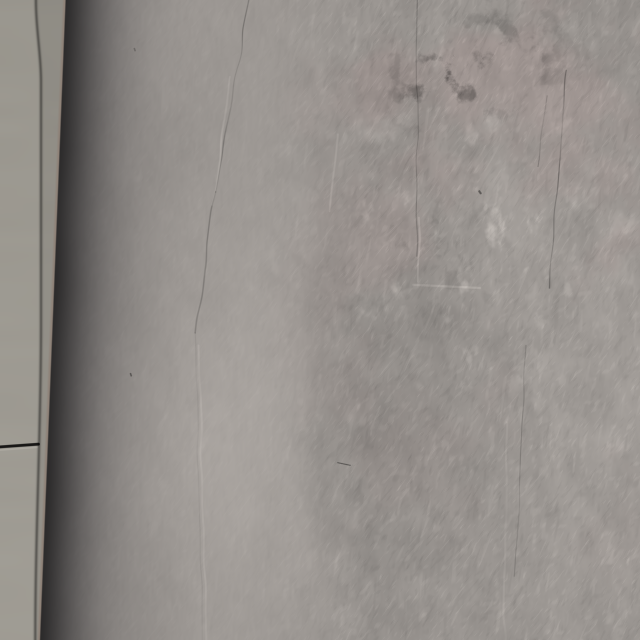
Give the GLSL for this texture, as a WebGL 1 fragment shader.

```glsl
precision highp float;
// Worn grey plaster wall beside a pale panel that throws a soft dark shadow.
// Layered value noise gives blotches and brushed grain; distance-based strokes
// draw the cracks and scuffs, and a falloff from the slanted edge the shadow.
uniform vec2 u_resolution;

float hash(vec2 p) {
  return fract(sin(dot(p, vec2(127.1, 311.7))) * 43758.5453);
}

float noise(vec2 p) {
  vec2 i = floor(p), f = fract(p);
  f = f * f * (3.0 - 2.0 * f);
  return mix(mix(hash(i), hash(i + vec2(1.0, 0.0)), f.x),
             mix(hash(i + vec2(0.0, 1.0)), hash(i + vec2(1.0, 1.0)), f.x), f.y);
}

float fbm(vec2 p) {
  float sum = 0.0, amp = 0.5;
  for (int i = 0; i < 5; i++) {
    sum += amp * noise(p);
    p = mat2(1.6, 1.2, -1.2, 1.6) * p + 7.3;
    amp *= 0.5;
  }
  return sum;
}

// Soft line from a to b, w is its half width
float stroke(vec2 p, vec2 a, vec2 b, float w) {
  vec2 ab = b - a;
  float t = clamp(dot(p - a, ab) / dot(ab, ab), 0.0, 1.0);
  float soft = max(0.0012, 0.7 / u_resolution.y);
  return 1.0 - smoothstep(w - soft, w + soft, length(p - a - ab * t));
}

float blob(vec2 p, vec2 centre, vec2 size) {
  vec2 q = (p - centre) / size;
  return exp(-dot(q, q));
}

// Short slanted brush marks: positive are light, negative dark
float bristles(vec2 p) {
  float marks = 0.0;
  for (int i = 0; i < 3; i++) {
    float k = float(i);
    vec2 q = p + 0.012 * vec2(noise(p * 9.0 + k), noise(p * 9.0 + 5.0 + k));
    q.x -= q.y * (0.15 + 0.3 * k);
    float n = noise(q * vec2(150.0, 48.0) * (1.0 + 0.35 * k) + 31.0 * k);
    marks += smoothstep(0.72, 0.98, n) - 0.7 * smoothstep(0.28, 0.03, n);
  }
  return marks;
}

vec3 plaster(vec2 p) {
  float rough = smoothstep(0.38, 0.6, p.x + 0.08 * (fbm(p * 6.0) - 0.5));
  // Broad light and dark areas
  float tone = 0.603 + 0.075 * (fbm(p * vec2(5.0, 3.0)) - 0.5);
  tone += 0.052 * blob(p, vec2(0.38, 0.27), vec2(0.13, 0.33));
  tone += 0.022 * blob(p, vec2(0.93, 0.3), vec2(0.14, 0.4));
  float patchEdge = smoothstep(0.47, 0.5, p.x + 0.02 * (noise(p * 14.0) - 0.5));
  tone -= 0.035 * patchEdge * blob(p, vec2(0.56, 0.44), vec2(0.2, 0.25));
  // Grain
  tone += 0.06 * (fbm(p * vec2(38.0, 26.0)) - 0.5) * (0.4 + rough);
  tone += 0.028 * bristles(p) * (0.3 + 0.7 * rough);
  tone += 0.012 * (noise(p * vec2(260.0, 60.0)) - 0.5);

  // Stains and pits, thickest near the upper right
  float stain = smoothstep(0.54, 0.72, fbm(p * 34.0 + 3.0));
  float dirt = blob(p, vec2(0.69, 0.87), vec2(0.07, 0.06))
             + 0.45 * blob(p, vec2(0.8, 0.92), vec2(0.1, 0.09))
             + 0.25 * blob(p, vec2(0.68, 0.6), vec2(0.18, 0.12));
  tone -= 0.2 * stain * dirt;
  float chips = smoothstep(0.62, 0.78, fbm(p * vec2(26.0, 20.0) + 17.0));
  tone += 0.11 * chips * blob(p, vec2(0.72, 0.6), vec2(0.22, 0.22));

  // Cracks and ridges, broken up along their length
  vec2 q = p + vec2(0.005 * (noise(p * 24.0) - 0.5), 0.0);
  float wear = 0.3 + 0.7 * noise(p * vec2(8.0, 22.0));
  float dark = stroke(q, vec2(0.39, 1.0), vec2(0.336, 0.7), 0.0009)
             + stroke(q, vec2(0.336, 0.7), vec2(0.306, 0.48), 0.0011)
             + 0.3 * stroke(q, vec2(0.306, 0.48), vec2(0.316, 0.0), 0.001)
             + stroke(q, vec2(0.652, 1.0), vec2(0.652, 0.6), 0.0008)
             + 1.3 * stroke(q, vec2(0.886, 0.89), vec2(0.858, 0.55), 0.0009)
             + stroke(q, vec2(0.856, 0.85), vec2(0.84, 0.74), 0.0008)
             + 0.8 * stroke(q, vec2(0.822, 0.46), vec2(0.804, 0.1), 0.0009);
  float light = stroke(q, vec2(0.36, 0.88), vec2(0.333, 0.68), 0.0013)
              + 0.6 * stroke(q, vec2(0.311, 0.46), vec2(0.322, 0.0), 0.0015)
              + stroke(q, vec2(0.656, 0.66), vec2(0.654, 0.56), 0.0013)
              + stroke(p, vec2(0.646, 0.555), vec2(0.75, 0.55), 0.0017)
              + 0.7 * stroke(q, vec2(0.527, 0.79), vec2(0.514, 0.67), 0.0014)
              + 0.5 * stroke(q, vec2(0.79, 0.34), vec2(0.788, 0.0), 0.0016);
  tone += wear * (0.085 * light - 0.16 * dark);

  // Isolated specks
  float specks = stroke(p, vec2(0.528, 0.277), vec2(0.547, 0.273), 0.0008)
               + stroke(p, vec2(0.749, 0.701), vec2(0.751, 0.698), 0.0016)
               + stroke(p, vec2(0.204, 0.416), vec2(0.205, 0.413), 0.0012)
               + 0.6 * stroke(p, vec2(0.21, 0.924), vec2(0.211, 0.921), 0.0012);
  tone -= 0.25 * specks;

  // Shadow cast by the panel
  float d = max(p.x - 0.0625 - 0.04 * p.y, 0.0);
  float depth = exp(-pow(d / 0.071, 1.3));
  tone = mix(tone, 0.165 + 0.02 * noise(p * 9.0), depth);
  float pink = smoothstep(0.45, 0.7, fbm(p * 8.0 + 11.0)) * rough * p.y;
  vec3 tint = mix(vec3(1.0, 0.969, 0.942), vec3(1.0, 0.97, 0.975), depth);
  return tone * (tint + pink * vec3(0.025, -0.012, -0.008));
}

vec3 panel(vec2 p, float edge) {
  vec3 col = vec3(0.615, 0.602, 0.57) + 0.012 * (noise(p * vec2(9.0, 40.0)) - 0.5);
  col += 0.025 * (0.5 - p.y);
  // Upright joint and the side strip beyond it
  float joint = 0.055 + 0.009 * smoothstep(0.0, 0.5, p.y)
              - 0.008 * smoothstep(0.87, 1.0, p.y);
  float side = smoothstep(-0.0015, 0.0015, p.x - joint);
  col *= 1.0 - 0.07 * side;
  col *= 1.0 - 0.4 * exp(-pow((p.x - joint) / 0.0025, 2.0));
  // Level gap and the bright lip under it
  col *= 1.0 - 0.85 * stroke(p, vec2(-0.01, 0.301), vec2(0.06, 0.306), 0.0022);
  col += 0.05 * stroke(p, vec2(-0.01, 0.296), vec2(0.058, 0.301), 0.0012);
  // Warm rim on the outer edge
  return mix(col, vec3(0.56, 0.51, 0.47), smoothstep(0.006, 0.001, edge - p.x));
}

void main() {
  vec2 p = gl_FragCoord.xy / u_resolution;
  float edge = 0.0625 + 0.04 * p.y;
  float soft = max(0.0015, 0.7 / u_resolution.x);
  float wall = smoothstep(-soft, soft, p.x - edge);
  gl_FragColor = vec4(mix(panel(p, edge), plaster(p), wall), 1.0);
}
```
